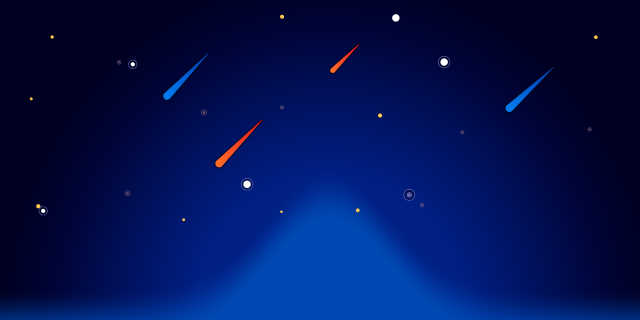
This background is drawn by a Shadertoy shader. Its source:

```glsl
#define GLOW_CENTER vec2(1.03, 0.0)
#define GLOW_SIZE vec2(1.0, 1.06)
#define DOME_HEIGHT 0.37
#define DOME_WIDTH 0.275
#define SPECK_CELL 0.25
#define SPECK_SHARE 0.6
#define SPECK_RADIUS 0.0055

const vec3 MIDNIGHT = vec3(0.0, 0.0, 0.125);
const vec3 INDIGO = vec3(0.0, 0.018, 0.215);
const vec3 NAVY = vec3(0.0, 0.06, 0.345);
const vec3 COBALT = vec3(0.0, 0.125, 0.52);
const vec3 AZURE = vec3(0.0, 0.285, 0.70);
const vec3 WHITE = vec3(1.0);
const vec3 LILAC = vec3(0.50, 0.48, 0.78);
const vec3 GOLD = vec3(1.0, 0.78, 0.30);
const vec3 DUSK = vec3(0.45, 0.36, 0.46);

float hash(vec2 p) {
    return fract(sin(dot(p, vec2(127.1, 311.7))) * 43758.55);
}

float ramp(float a, float b, float x) {
    return clamp((x - a) / (b - a), 0.0, 1.0);
}

// Antialiased coverage of a signed distance
float cover(float d) {
    return clamp(0.5 - d * iResolution.y, 0.0, 1.0);
}

float ring(float d, float radius, float width) {
    return cover(abs(d - radius) - width);
}

// Wide elliptical glow with a bright bell rising from the horizon
vec3 nightSky(vec2 p) {
    vec2 q = p - GLOW_CENTER;
    float d = length(q / GLOW_SIZE);
    vec3 col = mix(COBALT, NAVY, ramp(0.42, 0.68, d));
    col = mix(col, INDIGO, ramp(0.68, 0.86, d));
    col = mix(col, MIDNIGHT, ramp(0.86, 1.04, d));
    float bell = DOME_HEIGHT * exp(-q.x * q.x / (DOME_WIDTH * DOME_WIDTH));
    float dome = smoothstep(-0.10, 0.07, bell - p.y);
    return mix(col, AZURE, dome);
}

// Tapered streak, widest at the head
vec3 comet(vec3 col, vec2 p, vec2 head, vec2 tip, float radius, vec3 headColor, vec3 tipColor) {
    vec2 axis = tip - head;
    float t = clamp(dot(p - head, axis) / dot(axis, axis), 0.0, 1.0);
    float d = length(p - head - axis * t) - mix(radius, 0.001, t);
    col *= 1.0 - 0.45 * smoothstep(0.008, 0.0, d);
    return mix(col, mix(headColor, tipColor, t), cover(d));
}

// Small gold dots and dim ringed dots, one per chosen cell
vec3 specks(vec3 col, vec2 p) {
    vec2 cell = floor(p / SPECK_CELL);
    if (cell.y < 1.0 || hash(cell + 7.3) > SPECK_SHARE) return col;
    vec2 jitter = 0.2 + 0.6 * vec2(hash(cell + 1.7), hash(cell + 4.1));
    float d = length(p - (cell + jitter) * SPECK_CELL);
    float radius = SPECK_RADIUS * mix(0.7, 1.2, hash(cell + 9.2));
    if (hash(cell + 2.9) < 0.45) return mix(col, GOLD, cover(d - radius));
    col = mix(col, DUSK, 0.8 * ring(d, radius * 1.3, 0.001));
    return mix(col, DUSK, cover(d - radius * 0.6));
}

// Large stars: position, disc radius, halo radius (zero for none)
vec3 ringedStars(vec3 col, vec2 p) {
    vec4 stars[6] = vec4[6](
        vec4(1.237, 0.944, 0.0115, 0.0),
        vec4(1.388, 0.806, 0.0115, 0.018),
        vec4(0.772, 0.424, 0.0115, 0.018),
        vec4(0.415, 0.799, 0.0065, 0.013),
        vec4(0.135, 0.341, 0.0065, 0.013),
        vec4(1.279, 0.391, 0.0080, 0.017));
    for (int i = 0; i < 6; i++) {
        vec4 s = stars[i];
        float d = length(p - s.xy);
        vec3 core = i == 5 ? LILAC : WHITE;
        if (s.w > 0.0) {
            col = mix(col, MIDNIGHT, 0.45 * cover(d - s.w));
            col = mix(col, LILAC, 0.75 * ring(d, s.w, 0.001));
        }
        col = mix(col, core, cover(d - s.z));
        if (i == 5) col = mix(col, NAVY, 0.7 * ring(d, s.z * 0.6, 0.001));
    }
    return col;
}

void mainImage(out vec4 fragColor, in vec2 fragCoord) {
    vec2 p = fragCoord / iResolution.y;
    vec3 col = nightSky(p);
    col = specks(col, p);
    col = ringedStars(col, p);

    // Two cool and two warm comets
    vec3 blueHead = vec3(0.0, 0.48, 0.93), blueTip = vec3(0.0, 0.22, 0.68);
    vec3 fireHead = vec3(1.0, 0.42, 0.16), fireTip = vec3(0.93, 0.08, 0.10);
    col = comet(col, p, vec2(0.522, 0.700), vec2(0.652, 0.834), 0.012, blueHead, blueTip);
    col = comet(col, p, vec2(1.592, 0.662), vec2(1.730, 0.790), 0.012, blueHead, blueTip);
    col = comet(col, p, vec2(0.685, 0.489), vec2(0.817, 0.623), 0.012, fireHead, fireTip);
    col = comet(col, p, vec2(1.040, 0.780), vec2(1.120, 0.860), 0.008, fireHead, fireTip);
    fragColor = vec4(col, 1.0);
}
```
